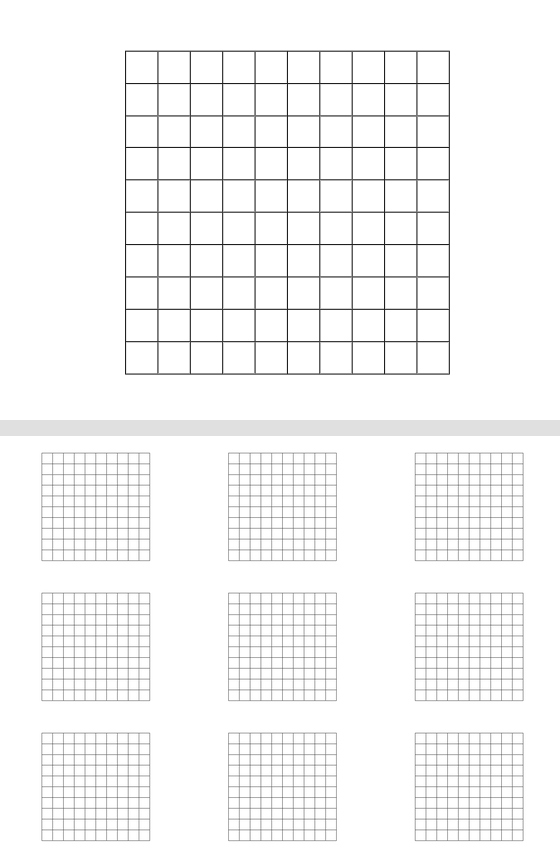
Top, the tile; bottom, the same tile 3 across and 3 down.
Write a WebGL 1 fragment shader that draws this pattern.

```glsl
precision highp float;

uniform vec2 u_resolution;

// Lengths are in units of 1/480 of the canvas height.
const float UNITS = 480.0;
const float CELLS = 10.0;
const float PITCH = 37.0;
const float LINE_WIDTH = 1.1;
const vec2 GRID_CORNER = vec2(-176.5, -187.5); // lower left, from the canvas centre
const float SHORT_ROW_Y = 276.0;               // inside the one slightly shorter row
const float SHORT_ROW_LOSS = 1.0;
const float FILTER_PIXELS = 1.1;
const vec3 PAPER = vec3(1.0);
const vec3 INK = vec3(0.0);

// Share of a filter window, centred on each coordinate, lying between lo and hi.
vec2 boxCoverage(vec2 p, vec2 lo, vec2 hi, float window) {
  vec2 start = max(p - 0.5 * window, lo);
  vec2 end = min(p + 0.5 * window, hi);
  return clamp((end - start) / window, 0.0, 1.0);
}

float gridInk(vec2 p, float window) {
  float halfLine = 0.5 * LINE_WIDTH;

  // Nearest ruled line on each axis, limited to the outer border.
  vec2 nearest = PITCH * clamp(floor(p / PITCH + 0.5), 0.0, CELLS);
  vec2 line = boxCoverage(p, nearest - halfLine, nearest + halfLine, window);

  // Lines end at the outer edge of the border.
  vec2 inside = boxCoverage(p, vec2(-halfLine), vec2(CELLS * PITCH + halfLine), window);
  return max(line.x * inside.y, line.y * inside.x);
}

void main() {
  float pixel = UNITS / u_resolution.y;
  vec2 p = (gl_FragCoord.xy - 0.5 * u_resolution) * pixel - GRID_CORNER;
  p.y += SHORT_ROW_LOSS * step(SHORT_ROW_Y, p.y);

  float ink = gridInk(p, FILTER_PIXELS * pixel);
  gl_FragColor = vec4(mix(PAPER, INK, ink), 1.0);
}
```
